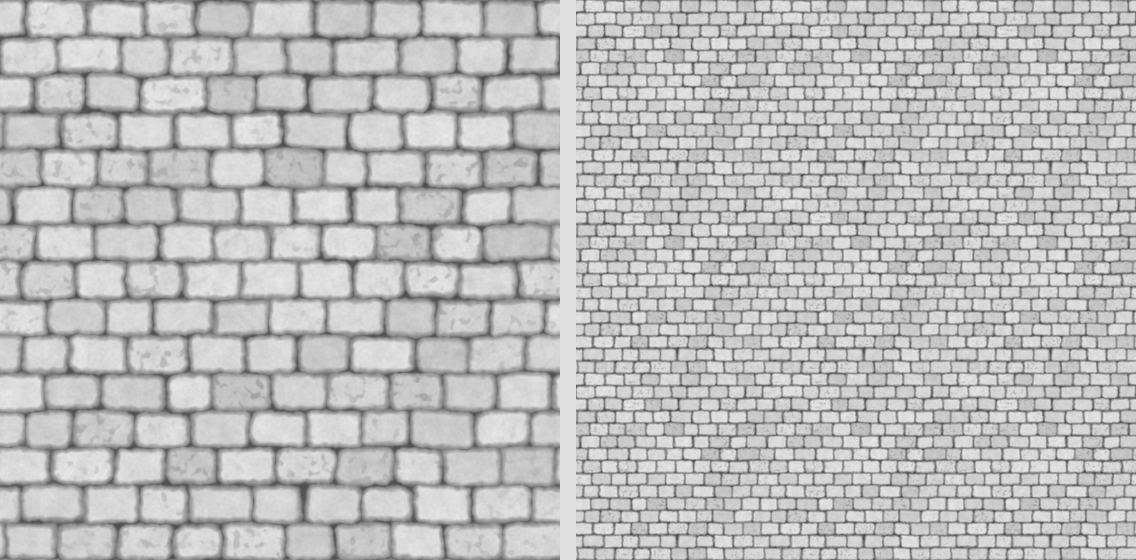
Left, the tile; right, the same tile 3 across and 3 down.
A Shadertoy shader for this texture:

```glsl
const vec2  GRID = vec2(10.0, 15.0);     // stones across, rows down
const float ROW_SHIFT = 7.0 / 15.0;      // bond offset per row, in stones
const float JOINT_JITTER = 0.22;         // wander of upright joints, in stones
const float GAP_MIN = 0.036;             // inset of each side, in row heights
const float GAP_VARY = 0.07;
const float TILT = 0.07;
const float CORNER_MIN = 0.13;
const float CORNER_VARY = 0.13;
const float EDGE_WARP = 0.05;
const float ROW_WARP = 0.07;
const vec3  STONE_DARK = vec3(0.755);
const vec3  STONE_LIGHT = vec3(0.875);
const vec3  MORTAR = vec3(0.60);
const vec3  CREVICE = vec3(0.32);
const float MOTTLE = 0.045;
const float GRAIN = 0.03;
const float STAIN = 0.13;

vec4 hash(vec2 p) {
    vec4 q = fract(p.xyxy * vec4(0.1031, 0.1030, 0.0973, 0.1099));
    q += dot(q, q.wzxy + 33.33);
    return fract((q.xxyz + q.yzzw) * q.zywx);
}

// Gradient noise that wraps after `period` lattice cells.
float corner(vec2 cell, vec2 offset, float period) {
    float angle = 6.2831853 * hash(mod(cell, period) + period).x;
    return dot(vec2(cos(angle), sin(angle)), offset);
}

float noise(vec2 uv, float period) {
    vec2 p = uv * period, i = floor(p), f = p - i;
    vec2 e = vec2(1.0, 0.0);
    vec2 w = f * f * f * (f * (f * 6.0 - 15.0) + 10.0);
    float low = mix(corner(i, f, period), corner(i + e, f - e, period), w.x);
    float high = mix(corner(i + e.yx, f - e.yx, period),
                     corner(i + 1.0, f - 1.0, period), w.x);
    return mix(low, high, w.y);
}

float roundedBox(vec2 p, vec2 halfSize, float radius) {
    vec2 q = abs(p) - halfSize + radius;
    return length(max(q, 0.0)) + min(max(q.x, q.y), 0.0) - radius;
}

// Position of the upright joint left of a stone, in stones.
float jointX(vec2 cell) {
    return cell.x + JOINT_JITTER * (hash(mod(cell, GRID) + 71.0).x - 0.5);
}

// Distance to the nearest stone in row heights; also gives its cell.
float stones(vec2 p, out vec2 nearest) {
    float best = 10.0;
    float aspect = GRID.y / GRID.x;
    for (int j = -1; j <= 1; j++) {
        float row = floor(p.y) + float(j);
        float shift = fract(mod(row, GRID.y) * ROW_SHIFT);
        float x = p.x - shift;
        for (int i = -1; i <= 1; i++) {
            vec2 cell = vec2(floor(x) + float(i), row);
            vec2 id = mod(cell, GRID);
            vec4 inset = GAP_MIN + GAP_VARY * pow(hash(id + 17.0), vec4(2.0));
            vec4 form = hash(id + 43.0);
            vec2 lo = vec2(jointX(cell) * aspect, row) + inset.xy;
            vec2 hi = vec2(jointX(cell + vec2(1.0, 0.0)) * aspect, row + 1.0) - inset.zw;
            vec2 local = vec2(x * aspect, p.y) - 0.5 * (lo + hi);
            local += TILT * (form.xy - 0.5) * local.yx;
            float d = roundedBox(local, 0.5 * (hi - lo), CORNER_MIN + CORNER_VARY * form.z);
            if (d < best) {
                best = d;
                nearest = id;
            }
        }
    }
    return best;
}

void mainImage(out vec4 fragColor, in vec2 fragCoord) {
    vec2 uv = fragCoord / iResolution.xy;

    // Uneven courses and worn outlines
    vec2 p = uv * GRID;
    p.y += ROW_WARP * noise(uv, 9.0);
    p += EDGE_WARP * vec2(noise(uv, 41.0), noise(uv, 47.0));
    vec2 id;
    float d = stones(p, id);
    d += 0.035 * noise(uv, 83.0) + 0.015 * noise(uv, 151.0);

    // Stone faces: own tone, mottling, grain and stains on some
    vec4 look = hash(id + 97.0);
    vec3 stone = mix(STONE_DARK, STONE_LIGHT, sqrt(look.x));
    stone += MOTTLE * noise(uv, 31.0) + GRAIN * (noise(uv, 79.0) + noise(uv, 167.0));
    float stain = smoothstep(0.08, 0.5, noise(uv, 53.0) + 0.5 * noise(uv, 101.0));
    stone -= STAIN * stain * smoothstep(0.35, 1.0, look.y);

    // Soft shoulders, then mortar darkening into the wider gaps
    float depth = d * (1.0 + 0.9 * noise(uv, 23.0));
    vec3 color = mix(stone, MORTAR, smoothstep(-0.11, 0.025, d));
    color = mix(color, CREVICE, smoothstep(-0.005, 0.13, depth));
    color += 0.03 * noise(uv, 127.0) * smoothstep(-0.02, 0.04, d);

    fragColor = vec4(clamp(color, 0.0, 1.0), 1.0);
}
```
